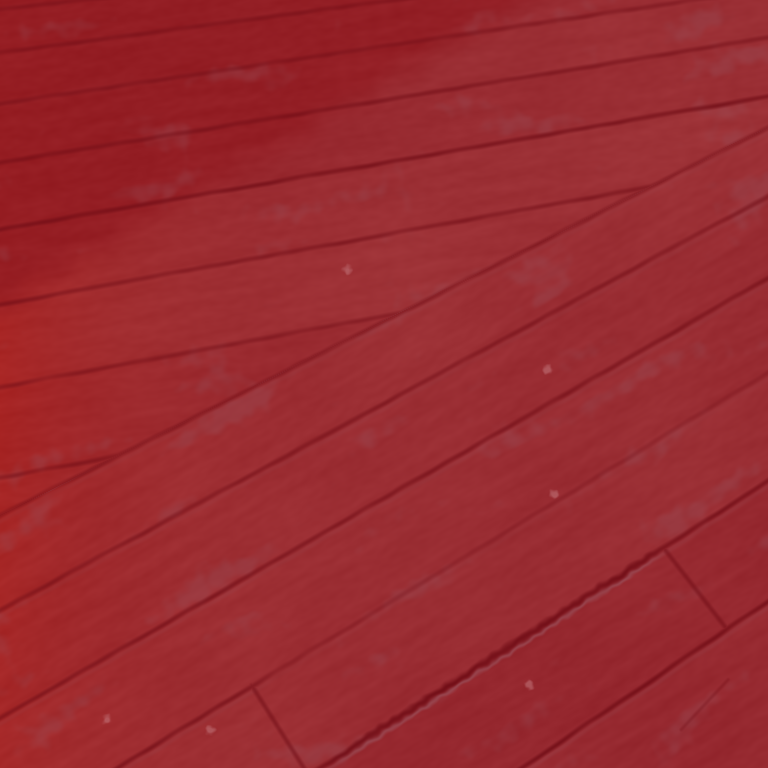
Reproduce this texture procedurally as a three.js fragment shader.

```glsl
// Weathered red painted planks: a shallow fan of boards meeting a steeper fan along a diagonal seam.
varying vec2 vUv;

const vec3 PAINT_COOL = vec3(0.575, 0.142, 0.172);
const vec3 PAINT_LIGHT = vec3(0.622, 0.205, 0.222);
const vec3 PAINT_WARM = vec3(0.680, 0.135, 0.120);
const vec3 SHADOW = vec3(0.570, 0.105, 0.130);
const vec3 SEAM = vec3(0.440, 0.050, 0.085);
const vec3 SCUFF = vec3(0.600, 0.310, 0.350);
const vec3 CHIP = vec3(0.780, 0.500, 0.520);
const float SEAM_WIDTH = 0.0055;
const float LIP_OFFSET = 0.0065;
const float PLANK_CONTRAST = 0.4;
const float GRAIN_CONTRAST = 0.022;
const int UPPER_SEAMS = 8;
const int LOWER_SEAMS = 6;

float hash(vec2 p) {
  return fract(sin(dot(p, vec2(127.1, 311.7))) * 43758.5);
}

vec2 gradient(vec2 cell) {
  float angle = 6.2832 * hash(cell);
  return vec2(cos(angle), sin(angle));
}

// Gradient noise, roughly -0.6 to 0.6
float noise(vec2 p) {
  vec2 i = floor(p), f = fract(p);
  vec2 w = f * f * f * (f * (f * 6.0 - 15.0) + 10.0);
  vec2 e = vec2(1.0, 0.0);
  float low = mix(dot(gradient(i), f), dot(gradient(i + e.xy), f - e.xy), w.x);
  float high = mix(dot(gradient(i + e.yx), f - e.yx), dot(gradient(i + e.xx), f - e.xx), w.x);
  return mix(low, high, w.y);
}

// Seams as (height at left edge, slope); spacing widens toward the viewer
vec2 upperSeam(float k) {
  return vec2(0.378 + k * (0.1231 - 0.00514 * k), 0.187 - 0.0015 * k * k);
}

vec2 lowerSeam(float k) {
  return vec2(0.329 - k * (0.115 + 0.0085 * k), 0.505 + 0.034 * k);
}

float heightAbove(vec2 p, vec2 seam) {
  return (p.y - seam.x - seam.y * p.x) * inversesqrt(1.0 + seam.y * seam.y);
}

float stroke(float d, float width) {
  return 1.0 - smoothstep(0.0, width, abs(d));
}

float segment(vec2 p, vec2 a, vec2 b) {
  vec2 ap = p - a, ab = b - a;
  return length(ap - ab * clamp(dot(ap, ab) / dot(ab, ab), 0.0, 1.0));
}

void main() {
  vec2 p = vUv;
  float upper = smoothstep(-0.002, 0.002, heightAbove(p, lowerSeam(0.0)));
  float wobble = noise(p * 24.0);
  float seam = 0.0, lip = 0.0, upperTint = 0.5, lowerTint = 0.5;

  // Upper boards, stopped by the diagonal seam
  for (int i = 0; i < UPPER_SEAMS; i++) {
    float k = float(i);
    float d = heightAbove(p, upperSeam(k)) + 0.0015 * wobble;
    float strength = upper * (0.55 + 0.3 * exp(-(k - 3.0) * (k - 3.0)) + 0.3 * wobble);
    seam = max(seam, strength * stroke(d, SEAM_WIDTH));
    upperTint = mix(upperTint, hash(vec2(k, 3.0)), smoothstep(-0.002, 0.002, d));
  }

  // Lower boards; the fourth seam fades, the fifth is split and ragged
  for (int i = 0; i < LOWER_SEAMS; i++) {
    float k = float(i);
    float split = k == 4.0 ? smoothstep(0.4, 0.5, p.x) * (1.0 - smoothstep(0.83, 0.88, p.x)) : 0.0;
    float d = heightAbove(p, lowerSeam(k)) + 0.0015 * wobble + 0.004 * split * noise(p * 70.0);
    float strength = 0.55 + 0.08 * k + 0.25 * wobble + 0.25 * split;
    if (k == 3.0) strength *= 1.0 - 0.5 * smoothstep(0.3, 0.37, p.x);
    seam = max(seam, strength * stroke(d, SEAM_WIDTH * (1.0 + 0.4 * split)));
    lip = max(lip, (0.2 + 0.4 * split) * strength * stroke(d + LIP_OFFSET, 0.005));
    lowerTint = mix(lowerTint, hash(vec2(k, 8.0)), smoothstep(-0.002, 0.002, -d));
  }

  // Butt joints and a short crack
  float joints = min(segment(p, vec2(0.328, 0.107), vec2(0.402, -0.01)),
                     segment(p, vec2(0.866, 0.284), vec2(0.944, 0.184)));
  seam = max(seam, 0.7 * stroke(joints, SEAM_WIDTH));
  seam = max(seam, 0.4 * stroke(segment(p, vec2(0.887, 0.05), vec2(0.948, 0.115)), 0.004));

  // Coordinates along and across the boards
  vec2 along = normalize(vec2(1.0, mix(0.58, 0.17, upper)));
  vec2 board = vec2(dot(p, along), dot(p, vec2(-along.y, along.x)));

  // Paint: light diagonal sheen, warm left edge, soft shadow at upper left
  float sheen = (p.y - 1.127 * p.x) / 1.507;
  float light = 0.28 + 0.38 * exp(-9.0 * sheen * sheen) + 0.35 * noise(p * 4.0 + 7.0);
  light += PLANK_CONTRAST * (mix(lowerTint, upperTint, upper) - 0.5);
  vec3 color = mix(PAINT_COOL, PAINT_LIGHT, clamp(light, 0.0, 1.0));
  color = mix(color, PAINT_WARM, 0.75 * exp(-6.0 * p.x) * (1.0 - 0.5 * abs(p.y - 0.5)));
  float shade = smoothstep(-0.03, 0.035, p.y - 0.6 - 0.58 * p.x + 0.02 * wobble);
  color = mix(color, SHADOW, 0.8 * shade);

  // Grain, scuffs and scattered chips
  color += GRAIN_CONTRAST * (noise(board * vec2(9.0, 70.0)) + 0.6 * noise(board * vec2(60.0, 140.0)));
  float scuff = smoothstep(0.22, 0.6, noise(board * vec2(7.0, 22.0) + 4.0) + 0.3 * noise(board * 55.0));
  color = mix(color, SCUFF, 0.35 * scuff);
  vec2 cell = floor(p * 5.0);
  vec2 center = (cell + 0.2 + 0.6 * vec2(hash(cell + 11.0), hash(cell + 23.0))) / 5.0;
  float chip = 1.0 - smoothstep(0.002, 0.008, length(p - center) + 0.004 * noise(p * 150.0));
  color = mix(color, CHIP, 0.5 * chip * step(0.78, hash(cell + 37.0)));

  color = mix(color, SCUFF, lip);
  gl_FragColor = vec4(mix(color, SEAM, clamp(0.75 * seam, 0.0, 1.0)), 1.0);
}
```
